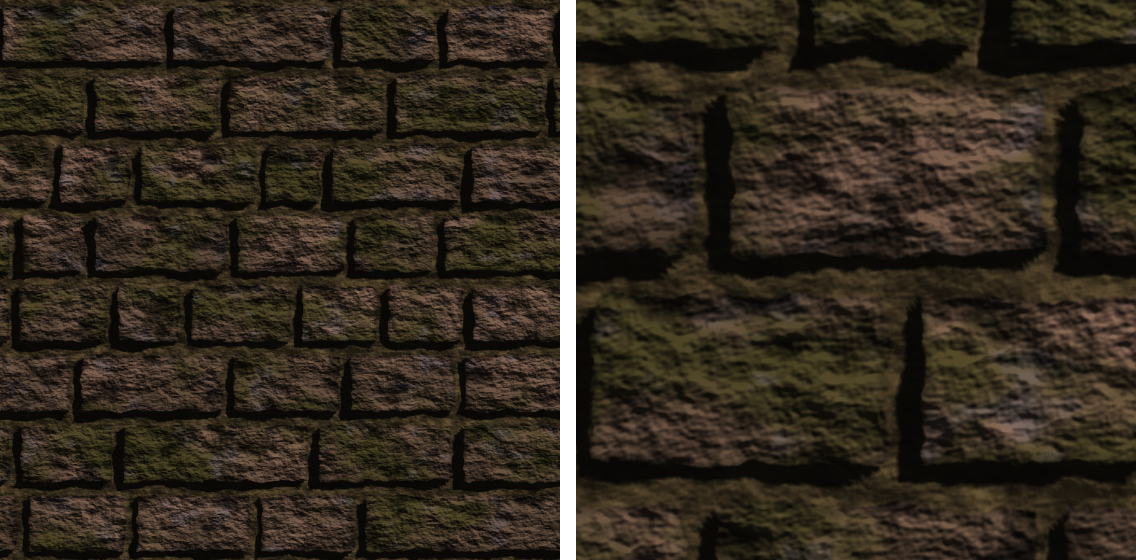
Left, the full canvas; right, a detail of the centre.
Reproduce this texture procedurally as a three.js fragment shader.

```glsl
// Old mossy stone wall: eight courses of rough blocks of uneven length.
// Joints come from jittered cells, relief from tiling gradient noise lit
// from the upper right, and each block shades the mortar below and left of it.
varying vec2 vUv;

float hash(vec2 p) {
  return fract(sin(dot(p, vec2(127.1, 311.7))) * 43758.55);
}

// Gradient noise that wraps after "period" cells.
float corner(vec2 cell, vec2 f, vec2 period, float seed) {
  float angle = 6.28318 * hash(mod(cell, period) + seed);
  return dot(vec2(cos(angle), sin(angle)), f);
}

float noise(vec2 p, vec2 period, float seed) {
  vec2 c = floor(p), f = fract(p);
  vec2 u = f * f * f * (f * (f * 6.0 - 15.0) + 10.0);
  vec2 e = vec2(1.0, 0.0);
  return mix(
    mix(corner(c, f, period, seed), corner(c + e, f - e, period, seed), u.x),
    mix(corner(c + e.yx, f - e.yx, period, seed), corner(c + 1.0, f - 1.0, period, seed), u.x),
    u.y);
}

float fbm(vec2 p, vec2 freq, float seed) {
  float sum = 0.0, amp = 0.5;
  for (int i = 0; i < 5; i++) {
    sum += amp * noise(p * freq, freq, seed);
    freq *= 2.0;
    amp *= 0.56;
    seed += 7.3;
  }
  return sum;
}

// Block at p: x = distance inside its edge, y = random id, z = height in course.
vec3 block(vec2 p) {
  float row = mod(floor(p.y * 8.0), 8.0);
  float rise = fract(p.y * 8.0);
  float count = 4.0 + step(2.5, row) * step(row, 5.5) + step(abs(row - 3.0), 0.5);
  float x = fract(p.x + hash(vec2(row, 4.7)));
  float left = -9.0, right = 9.0, id = 0.0;
  for (int i = -1; i < 8; i++) {
    float n = mod(float(i) + count, count);
    float joint = (float(i) + 0.5 + 0.64 * (hash(vec2(n, row + 21.0)) - 0.5)) / count;
    if (joint <= x && joint > left) {
      left = joint;
      id = n;
    }
    if (joint > x) right = min(right, joint);
  }
  float side = min(x - left, right - x) - 0.011;
  float bed = min(rise, 1.0 - rise) / 8.0 - 0.0135;
  return vec3(min(side, bed), hash(vec2(id + 3.0, row + 9.0)), rise);
}

// Craggy surface height with sharp, mostly level ledges.
float relief(vec2 p) {
  float ledges = abs(fbm(p, vec2(9.0, 17.0), 31.0));
  return fbm(p, vec2(16.0, 22.0), 5.0) - 0.8 * ledges;
}

void main() {
  vec2 p = vUv;
  vec2 toLight = vec2(0.5, 0.866);

  // Chipped block outlines
  vec2 chips = vec2(fbm(p, vec2(30.0), 11.0), fbm(p, vec2(26.0), 17.0));
  vec2 q = p - vec2(0.0, 0.003) + 0.013 * chips;
  vec3 b = block(q);
  float stoneMask = smoothstep(-0.0015, 0.0015, b.x);

  // Shadow cast into the joints
  float reach = 0.014 * (1.0 + 0.9 * noise(p * 9.0, vec2(9.0), 41.0));
  float shadow = 0.0;
  for (int k = 1; k <= 4; k++) {
    vec2 s = q + reach * vec2(1.05, 1.0) * float(k) / 4.0;
    shadow = max(shadow, smoothstep(-0.002, 0.002, block(s).x));
  }

  // Directional light on the relief
  float h = relief(p);
  float slope = (h - relief(p + 0.0025 * toLight)) / 0.0025;
  float light = clamp(1.0 + 0.022 * slope, 0.3, 1.65);
  float pits = smoothstep(0.12, 0.42, -h);

  // Weathered stone with moss and pale lichen
  float patches = fbm(p, vec2(6.0, 8.0), 53.0);
  float tone = 0.48 + 1.3 * patches + 0.3 * (b.z - 0.5) + 0.3 * (b.y - 0.5);
  vec3 stone = mix(vec3(0.19, 0.15, 0.115), vec3(0.35, 0.265, 0.22), clamp(tone, 0.0, 1.0));
  float growth = fbm(p, vec2(5.0, 7.0), 67.0) + 0.2 * (b.y - 0.5);
  stone = mix(stone, vec3(0.165, 0.155, 0.07), 0.8 * smoothstep(-0.08, 0.2, growth));
  float lichen = smoothstep(0.1, 0.3, fbm(p, vec2(14.0, 18.0), 79.0));
  stone = mix(stone, vec3(0.27, 0.245, 0.26), 0.55 * lichen);
  stone *= light * (1.0 - 0.5 * pits);
  stone *= mix(0.72, 1.0, smoothstep(0.0, 0.008, b.x));

  // Gritty mortar
  float grit = fbm(p, vec2(48.0), 83.0);
  vec3 mortar = vec3(0.215, 0.175, 0.11) * (0.95 + 1.1 * grit) * mix(1.0, light, 0.6);
  mortar = mix(mortar, vec3(0.025, 0.022, 0.016), 0.93 * shadow);

  gl_FragColor = vec4(mix(mortar, stone, stoneMask), 1.0);
}
```
